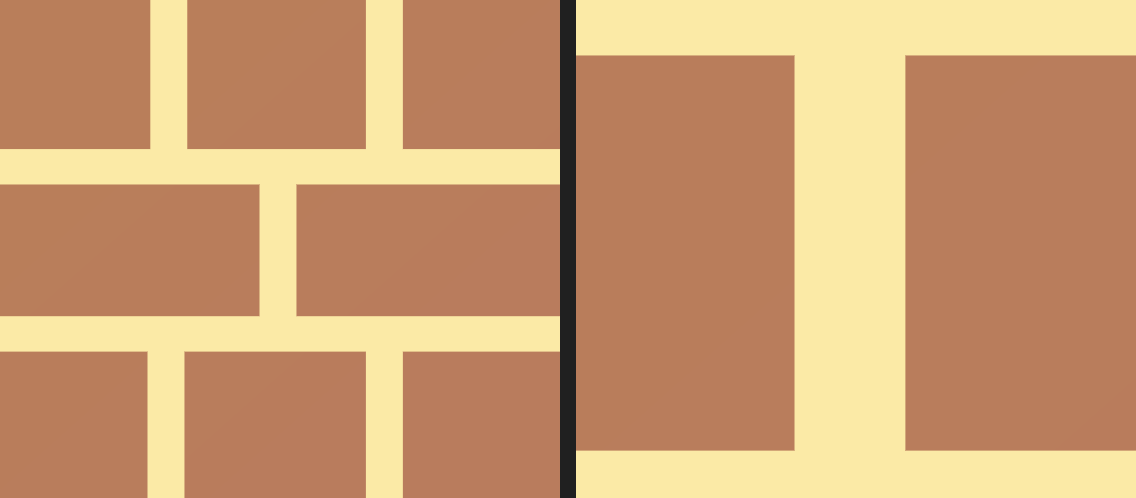
Left, the full canvas; right, a detail of the centre.
Write a WebGL 2 fragment shader that draws this pattern.

```glsl
#version 300 es
precision highp float;
// Close view of a brick wall: three courses split by two level mortar beds.
// Outer courses have two upright joints, the middle course has one; each joint
// is a distance to the nearest line of a repeat, smoothed over one pixel.

#define BED_START 0.3295     // height of the lower bed
#define BED_PITCH 0.3356     // rise from bed to bed
#define BED_WIDTH 0.0711
#define JOINT_START 0.6864   // right joint of the outer courses
#define JOINT_PITCH 0.3900   // joint spacing in the bottom course
#define PITCH_DRIFT 0.0025   // spacing lost per course going up
#define JOINT_SHIFT 0.1900   // leftward shift of the middle course
#define JOINT_WIDTH 0.0660
#define BRICK_WARM vec3(0.727, 0.494, 0.353)
#define BRICK_ROSE vec3(0.727, 0.486, 0.365)
#define MORTAR vec3(0.985, 0.918, 0.650)

uniform vec2 u_resolution;
out vec4 fragColor;

// Coverage of a line, from the distance to its centre
float lineMask(float dist, float width, float pixel) {
    return clamp((0.5 * width - dist) / pixel + 0.5, 0.0, 1.0);
}

// Distance to the nearest of the two level beds
float bedDistance(float y) {
    float bed = clamp(round((y - BED_START) / BED_PITCH), 0.0, 1.0);
    return abs(y - BED_START - bed * BED_PITCH);
}

// Distance to the nearest upright joint of a course
float jointDistance(float x, float course) {
    float middle = mod(course, 2.0);
    float pitch = (JOINT_PITCH - PITCH_DRIFT * course) * (1.0 + middle);
    float offset = x - JOINT_START + JOINT_SHIFT * middle;
    return abs(offset - pitch * round(offset / pitch));
}

void main() {
    vec2 uv = gl_FragCoord.xy / u_resolution;
    vec2 pixel = 1.0 / u_resolution;

    // Course number, 0 at the bottom to 2 at the top
    float course = clamp(floor((uv.y - BED_START) / BED_PITCH) + 1.0, 0.0, 2.0);

    // Mortar lines
    float bed = lineMask(bedDistance(uv.y), BED_WIDTH, pixel.y);
    float joint = lineMask(jointDistance(uv.x, course), JOINT_WIDTH, pixel.x);

    // Faint drift in the brick tone toward the lower right
    float tone = smoothstep(0.0, 1.0, 0.5 + 0.6 * (uv.x - uv.y));
    vec3 brick = mix(BRICK_WARM, BRICK_ROSE, tone);

    fragColor = vec4(mix(brick, MORTAR, max(bed, joint)), 1.0);
}
```
